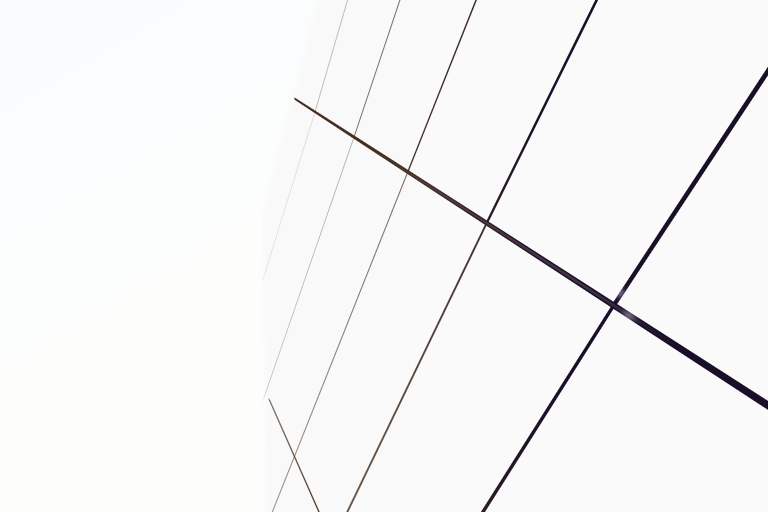
Write a Shadertoy shader that draws this background.

```glsl
// A pale panelled wall receding to the left against a bright, empty sky.
// Joints follow a perspective series; each one bends where it meets the
// long tapering cross joint. All lengths are in canvas heights, y downward.

const vec3 SKY_TOP = vec3(0.976, 0.988, 0.992);
const vec3 SKY_LOW = vec3(0.992, 0.992, 0.990);
const vec3 WALL_LEFT = vec3(0.978, 0.978, 0.978);
const vec3 WALL_RIGHT = vec3(0.980, 0.980, 0.982);
const vec3 INK_BROWN = vec3(0.27, 0.18, 0.12);
const vec3 INK_INDIGO = vec3(0.10, 0.06, 0.16);
const vec3 CORE = vec3(0.34, 0.27, 0.31);
const vec3 GLINT = vec3(0.66, 0.60, 0.72);

const int JOINTS = 5;
const float SERIES_START = 0.1369;    // perspective series of joint positions
const float SERIES_SCALE = 3.4824;
const float SERIES_END = 7.28;
const float CROSS_SLOPE = 0.648;
const float CROSS_OFFSET = -0.1802;
const float CROSS_START = 0.575;
const vec2 CORNER_START = vec2(0.5254, 0.7793);
const float CORNER_SLOPE = 0.4425;
const float EDGE_SOFTNESS = 0.006;

// Share of a pixel covered by a stripe, from its signed distance.
float stripe(float dist, float halfWidth, float pixel) {
    return clamp((dist + halfWidth) / pixel + 0.5, 0.0, 1.0)
         - clamp((dist - halfWidth) / pixel + 0.5, 0.0, 1.0);
}

float crossHeight(float x) {
    return CROSS_OFFSET + CROSS_SLOPE * x;
}

// Soft round spot used for reflections.
float spot(vec2 p, vec2 centre, float radius) {
    vec2 q = (p - centre) / radius;
    return exp(-dot(q, q));
}

// Left outline of the wall: slanted above, almost upright below.
float wallEdge(float y) {
    return max(0.621 - 0.26 * y, 0.512 + 0.012 * (y - 0.4));
}

vec3 background(vec2 p, float wall) {
    vec3 sky = mix(SKY_TOP, SKY_LOW, smoothstep(0.0, 0.9, p.y + 0.6 * p.x));
    vec3 panel = mix(WALL_LEFT, WALL_RIGHT, smoothstep(0.5, 1.5, p.x));
    return mix(sky, panel, wall);
}

void mainImage(out vec4 fragColor, in vec2 fragCoord) {
    float pixel = 1.0 / iResolution.y;
    vec2 p = vec2(fragCoord.x, iResolution.y - fragCoord.y) * pixel;
    float wall = smoothstep(-EDGE_SOFTNESS, EDGE_SOFTNESS, p.x - wallEdge(p.y));
    vec3 color = background(p, wall);
    vec3 ink = mix(INK_BROWN, INK_INDIGO, smoothstep(0.72, 1.12, p.x));

    // Receding joints, thinner and fainter toward the left.
    for (int i = 0; i < JOINTS; i++) {
        float n = float(i);
        float x = SERIES_START + SERIES_SCALE / (SERIES_END - n);
        float drop = p.y - crossHeight(x);
        bool below = drop > 0.0;
        float steepness = below ? 3.22 - 0.30 * n - 0.0275 * n * n
                                : 3.436 - 0.44 * n - 0.0098 * n * n;
        float dist = (p.x - x + drop / steepness)
                   * steepness / sqrt(1.0 + steepness * steepness);
        float halfWidth = 0.0009 + 0.0033 * pow(n / 4.0, 3.0);
        halfWidth *= below ? 0.80 : 1.0 - 0.25 * drop;
        float strength = below ? smoothstep(-1.5, 4.0, n) : smoothstep(-1.5, 2.5, n);
        strength *= 1.0 - max(drop, 0.0) * 0.8 * (1.0 - n / 4.0);
        color = mix(color, ink, stripe(dist, halfWidth, pixel) * strength * wall);
    }

    // Short joint crossing the lower left corner.
    vec2 q = p - CORNER_START;
    float cornerDist = (q.x - q.y * CORNER_SLOPE) / sqrt(1.0 + CORNER_SLOPE * CORNER_SLOPE);
    float corner = stripe(cornerDist, 0.0013, pixel) * smoothstep(-0.003, 0.003, q.y);
    color = mix(color, INK_BROWN, corner * mix(0.65, 0.95, clamp(q.y * 4.5, 0.0, 1.0)));

    // Long cross joint, widening to the right, with a lighter core.
    float crossDist = (p.y - crossHeight(p.x)) / sqrt(1.0 + CROSS_SLOPE * CROSS_SLOPE);
    float along = clamp((p.x - CROSS_START) / 0.925, 0.0, 1.0);
    float halfCross = mix(0.0018, 0.0074, pow(along, 0.8));
    float start = smoothstep(-0.002, 0.002, p.x - CROSS_START);
    float crossCover = stripe(crossDist, halfCross, pixel) * start;
    float core = stripe(crossDist, halfCross * 0.45, pixel)
               * smoothstep(0.70, 0.85, p.x) * (1.0 - smoothstep(1.1, 1.35, p.x));
    vec3 crossInk = mix(ink, CORE, core * 0.7);
    crossInk = mix(crossInk, GLINT, 0.55 * spot(p, vec2(1.228, 0.617), 0.014));
    color = mix(color, crossInk, crossCover);

    // Reflection on the widest joint just above the crossing.
    float glint = spot(p, vec2(1.211, 0.572), 0.010);
    color = mix(color, GLINT, 0.6 * glint * (1.0 - smoothstep(0.2, 0.9, color.g)));

    fragColor = vec4(color, 1.0);
}
```
